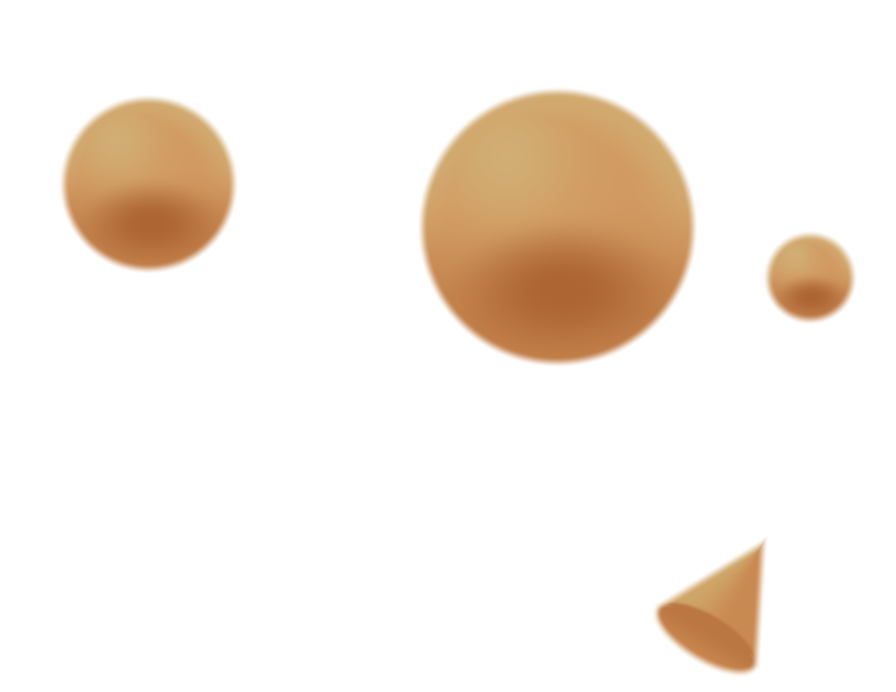
Reproduce this background procedurally as a Shadertoy shader.

```glsl
// Three softly lit clay spheres and a tilted cone floating on white.

// Warm sphere shading; n spans the unit disc with y up.
vec3 sphereColor(vec2 n) {
    vec3 tan_ = vec3(0.82, 0.69, 0.46);
    vec3 color = mix(vec3(0.76, 0.50, 0.29), vec3(0.82, 0.60, 0.38), smoothstep(-0.75, 0.25, n.y));

    // Tan rim on the upper half and a broad highlight at the upper left
    float rim = smoothstep(0.55, 1.05, length(n)) * smoothstep(-0.35, 0.55, n.y);
    float highlight = exp(-4.0 * dot(n - vec2(-0.38, 0.52), n - vec2(-0.38, 0.52)));
    color = mix(color, tan_, max(0.8 * rim, 0.9 * highlight));

    // Dark core of the shadow
    float core = length((n - vec2(0.04, -0.47)) / vec2(0.95, 0.58));
    return mix(color, vec3(0.675, 0.395, 0.20), smoothstep(1.0, 0.1, core));
}

// Approximate signed distance to an axis-aligned ellipse.
float ellipseDistance(vec2 q, vec2 radii) {
    float k = length(q / radii);
    return k * (k - 1.0) / max(length(q / (radii * radii)), 0.001);
}

float coverage(float d) {
    return smoothstep(0.008, -0.008, d);
}

void mainImage(out vec4 fragColor, in vec2 fragCoord) {
    vec2 p = fragCoord / iResolution.y;
    p.x += 0.5 * (512.0 / 396.0 - iResolution.x / iResolution.y);
    vec3 color = vec3(1.0);

    // Spheres: centre and radius
    vec3 spheres[3] = vec3[3](
        vec3(0.214, 0.734, 0.1225),
        vec3(0.805, 0.672, 0.1955),
        vec3(1.170, 0.599, 0.0610));
    for (int i = 0; i < 3; i++) {
        vec2 offset = p - spheres[i].xy;
        float radius = spheres[i].z;
        color = mix(color, sphereColor(offset / radius), coverage(length(offset) - radius));
    }

    // Cone frame: x along the base, y toward the apex
    vec2 axis = vec2(0.515, 0.857);
    vec2 offset = p - vec2(1.020, 0.079);
    vec2 q = vec2(dot(offset, vec2(axis.y, -axis.x)), dot(offset, axis));
    vec2 base = vec2(0.081, 0.032);
    float apex = 0.158;

    // Silhouette: base ellipse joined to the triangle of its tangents
    float tangentY = base.y * base.y / apex;
    float tangentX = base.x * sqrt(1.0 - tangentY / apex);
    vec2 sideNormal = normalize(vec2(apex - tangentY, tangentX));
    float side = dot(vec2(abs(q.x), q.y - apex), sideNormal);
    float baseD = ellipseDistance(q, base);
    float coneD = min(baseD, max(side, tangentY - q.y));

    // Side turns from tan to orange; the base is darker
    float around = q.x / (base.x * max(1.0 - q.y / apex, 0.08));
    vec3 coneColor = mix(vec3(0.81, 0.65, 0.41), vec3(0.79, 0.54, 0.32), smoothstep(-0.9, 0.35, around));
    vec3 baseColor = mix(vec3(0.78, 0.52, 0.30), vec3(0.735, 0.465, 0.26), smoothstep(-0.03, 0.01, q.y));
    coneColor = mix(coneColor, baseColor, smoothstep(0.004, -0.004, baseD));
    color = mix(color, coneColor, coverage(coneD));

    fragColor = vec4(color, 1.0);
}
```
